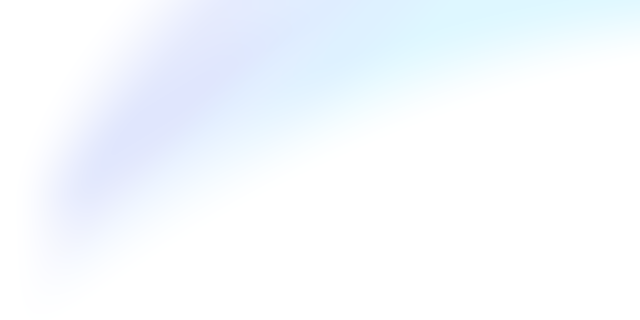
Reproduce this background procedurally as a Shadertoy shader.

```glsl
// Soft pastel band sweeping from lavender at lower left to pale cyan at upper right on white.

const vec3 WHITE    = vec3(1.0);
const vec3 LAVENDER = vec3(0.878, 0.902, 0.992);
const vec3 BLUE     = vec3(0.875, 0.930, 1.000);
const vec3 SKY      = vec3(0.870, 0.945, 1.000);
const vec3 CYAN     = vec3(0.870, 0.970, 1.000);

const vec3  LOWER_CURVE   = vec3(0.05, 0.731, -0.148); // y = a + b x + c x^2
const vec2  LOWER_SOFT    = vec2(0.22, -0.045);        // base, change along x
const vec2  LEFT_TIP      = vec2(0.17, 0.38);          // where the left edge turns
const float LEFT_BEND     = 0.78;
const vec2  LEFT_SOFT     = vec2(0.14, 0.10);          // base, change along y
const vec2  RIDGE_START   = vec2(0.31, 0.53);
const float RIDGE_SLOPE   = 0.612;
const float RIDGE_WIDTH   = 0.14;
const float OFF_RIDGE     = 0.80;                      // strength away from the ridge
const float UNDER_SHIFT   = 2.0;                       // bluer tint below the ridge

float softEdge(float dist, float softness) {
    return smoothstep(-softness, softness, dist);
}

// Coverage of the band between its lower and left edges
float bandCoverage(vec2 p) {
    float lowerY = dot(LOWER_CURVE, vec3(1.0, p.x, p.x * p.x));
    float lower = softEdge(p.y - lowerY, LOWER_SOFT.x + LOWER_SOFT.y * p.x);

    float rise = max(p.y - LEFT_TIP.y, 0.0);
    float leftX = LEFT_TIP.x + LEFT_BEND * pow(rise, 1.5);
    float left = softEdge(p.x - leftX, LEFT_SOFT.x + LEFT_SOFT.y * rise);
    return lower * left;
}

// Hue progression along the band
vec3 bandTint(float along) {
    vec3 tint = mix(LAVENDER, BLUE, smoothstep(0.62, 1.05, along));
    tint = mix(tint, SKY, smoothstep(1.0, 1.35, along));
    return mix(tint, CYAN, smoothstep(1.35, 1.95, along));
}

void mainImage(out vec4 fragColor, in vec2 fragCoord) {
    // Height spans 0 to 1, width spans 0 to 2
    vec2 p = fragCoord / iResolution.xy * vec2(2.0, 1.0);

    // Denser lavender ridge that dissolves into the even right side
    float aboveRidge = p.y - RIDGE_START.y - RIDGE_SLOPE * (p.x - RIDGE_START.x);
    float ridge = exp(-pow(abs(aboveRidge) / RIDGE_WIDTH, 2.0));
    float strength = mix(OFF_RIDGE, 1.0, max(ridge, smoothstep(0.6, 1.1, p.x)));

    vec3 tint = bandTint(p.x + UNDER_SHIFT * max(-aboveRidge, 0.0));
    fragColor = vec4(mix(WHITE, tint, bandCoverage(p) * strength), 1.0);
}
```
